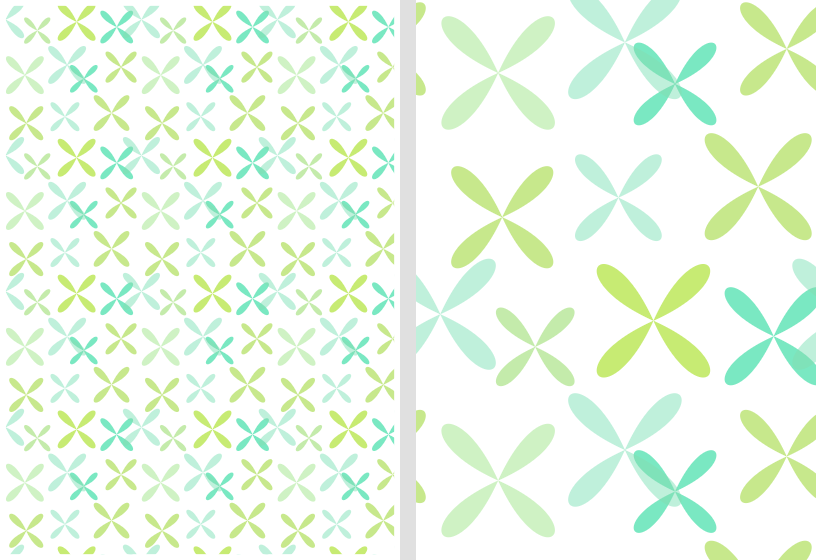
Left, the full canvas; right, a detail of the centre.
Reproduce this pattern procedurally as a Shadertoy shader.

```glsl
// Scattered four-petal crosses in mint, teal and lime on white.
// Eleven flowers fill a square tile that wraps in both directions;
// overlapping petals darken like translucent ink, inside a thin white border.

const int COUNT = 11;

// Flower centre (x, y down), half extent, ink index; all in tile units.
const vec4 FLOWERS[COUNT] = vec4[](
    vec4(.859, .199, .121, 0), vec4(.617, .580, .102, 0),
    vec4(.041, .145, .137, 1), vec4(.494, .478, .140, 1),
    vec4(.478, .859, .107, 1), vec4(.183, .553, .140, 2),
    vec4(.274, .225, .097, 3), vec4(.564, .161, .140, 4),
    vec4(.891, .494, .115, 5), vec4(.193, .907, .126, 5),
    vec4(.821, .832, .132, 5));

const vec3 INKS[6] = vec3[](
    vec3(.48, .91, .76),   // teal
    vec3(.75, .94, .86),   // mint
    vec3(.81, .95, .77),   // pale green
    vec3(.77, .92, .67),   // soft green
    vec3(.78, .92, .45),   // lime
    vec3(.78, .91, .55));  // leaf

// Approximate signed distance to four diagonal teardrops of half extent 1.
float petals(vec2 q) {
    q = abs(q);
    float reach = 1.36;
    float along = (q.x + q.y) * .7071 / reach;
    float across = (q.x - q.y) * .7071;
    float k = .52 * .52;
    // Outline: across = .52 * along * sqrt(1 - along)
    float f = across * across - k * along * along * (1. - along);
    vec2 grad = vec2(2. * across, k * along * (3. * along - 2.) / reach);
    return f / (length(grad) + 1e-4);
}

void mainImage(out vec4 fragColor, in vec2 fragCoord) {
    // Tile units, y pointing down from the top edge
    float pixel = 4.122 / iResolution.y;
    vec2 size = iResolution.xy * pixel;
    vec2 p = vec2(fragCoord.x, iResolution.y - fragCoord.y) * pixel;

    // Border mask
    vec2 inset = min(p, size - p) - .043;
    float inside = clamp(min(inset.x, inset.y) / pixel + .5, 0., 1.);

    vec3 color = vec3(1);
    for (int i = 0; i < COUNT; i++) {
        vec4 flower = FLOWERS[i];
        vec2 d = p - flower.xy;
        d -= round(d);  // nearest repeat
        float dist = petals(d / flower.z) * flower.z;
        float cover = inside * clamp(.5 - dist / pixel, 0., 1.);
        // Partial multiply where inks overlap
        vec3 ink = INKS[int(flower.w)] * mix(vec3(1), color, .65);
        color = mix(color, ink, cover);
    }
    fragColor = vec4(color, 1);
}
```
